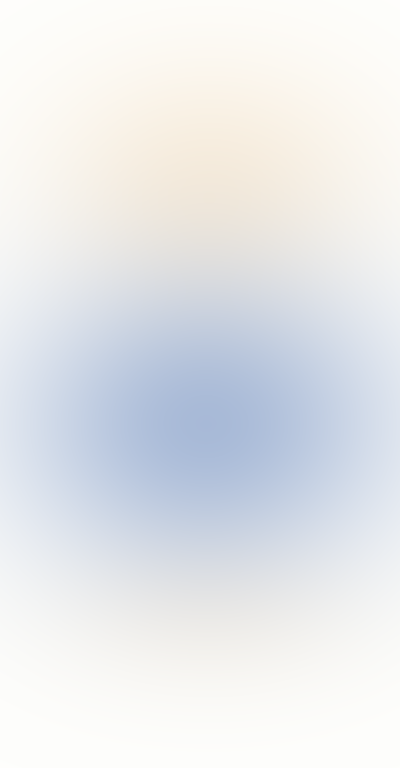
Give the GLSL for this background, as a WebGL 2 fragment shader.

```glsl
#version 300 es
precision highp float;

uniform vec2 u_resolution;
out vec4 fragColor;

// Soft elliptical falloff, 1 at the center
float glow(vec2 uv, vec2 center, vec2 spread) {
    vec2 d = (uv - center) / spread;
    return exp(-0.5 * dot(d, d));
}

void main() {
    vec2 uv = gl_FragCoord.xy / u_resolution;

    // Warm white paper
    vec3 color = vec3(0.995, 0.995, 0.987);

    // Each glow absorbs some light from the paper
    vec3 peachAbsorb = vec3(0.02, 0.062, 0.118);
    vec3 blueAbsorb = vec3(0.338, 0.267, 0.142);

    // Peach glow above, with a faint echo below
    color -= peachAbsorb * glow(uv, vec2(0.525, 0.768), vec2(0.29, 0.113));
    color -= peachAbsorb * 0.45 * glow(uv, vec2(0.525, 0.205), vec2(0.27, 0.078));

    // Blue glow across the middle
    color -= blueAbsorb * glow(uv, vec2(0.515, 0.447), vec2(0.345, 0.14));

    fragColor = vec4(color, 1.0);
}
```
